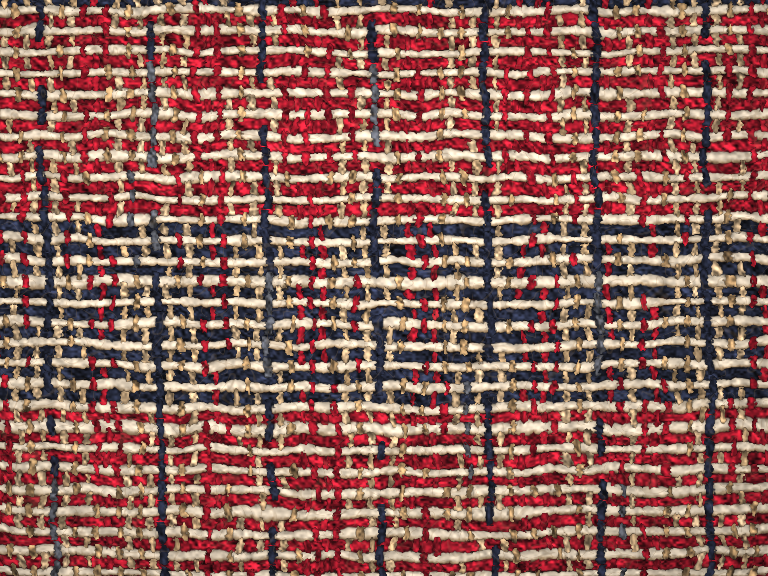
Write a WebGL 2 fragment shader that draws this texture.

```glsl
#version 300 es
precision highp float;

uniform vec2 u_resolution;
out vec4 fragColor;

const vec2 REPEATS = vec2(34.5, 27.8);   // yarn pairs across and down
const float STRIPE = 5.0;                // pairs between navy stripes
const vec3 CREAM = vec3(0.96, 0.89, 0.79);
const vec3 TAN = vec3(0.72, 0.58, 0.41);
const vec3 RED = vec3(0.62, 0.10, 0.16);
const vec3 NAVY = vec3(0.14, 0.16, 0.23);
const vec3 SLATE = vec3(0.34, 0.35, 0.38);
const vec3 GAP = vec3(0.20, 0.12, 0.11);

float hash(vec2 p) {
  vec3 q = fract(vec3(p.xyx) * 0.1031);
  q += dot(q, q.yzx + 33.33);
  return fract((q.x + q.y) * q.z);
}

float noise(vec2 p) {
  vec2 i = floor(p), f = fract(p);
  f = f * f * (3.0 - 2.0 * f);
  return mix(mix(hash(i), hash(i + vec2(1, 0)), f.x),
             mix(hash(i + vec2(0, 1)), hash(i + vec2(1, 1)), f.x), f.y);
}

// Lays a rounded yarn piece with a soft shadow; q is 1 at its sides and ends
vec3 layYarn(vec3 cloth, vec3 dye, vec2 q, float light, float edge) {
  float d = length(vec2(q.x, q.y * q.y * q.y));
  float cover = 1.0 - smoothstep(1.0 - edge, 1.0 + edge, d);
  cloth *= 0.68 + 0.32 * smoothstep(0.9, 1.5, d);
  float roundness = 0.5 + 0.52 * sqrt(max(0.0, 1.0 - d * d));
  return mix(cloth, dye * roundness * light, cover);
}

// Twisted fibres: slanted streaks broken up by fine grain
float fibres(vec2 along, float contrast) {
  float streak = noise(vec2(along.x * 5.0 + along.y * 4.0, along.y * 2.0));
  float grain = noise(along * vec2(7.0, 9.0) + 17.0);
  return 1.0 + contrast * (0.9 * streak + 1.2 * grain - 1.05);
}

vec3 weftDye(float row) {
  float v = row / REPEATS.y;
  bool navy = (v > 0.295 && v < 0.635) || v > 0.985;
  return navy ? NAVY : RED;
}

vec3 warpDye(float col, float row) {
  float place = mod(col, STRIPE);
  float change = hash(vec2(col * 1.7, floor(row / 5.0) + 51.0));
  if (place == 1.0) return change < 0.92 ? NAVY : SLATE;
  if (place > 2.5) return change < 0.75 ? RED : TAN;
  return change < 0.2 ? RED : (change > 0.94 ? SLATE : TAN);
}

// Half thickness of the cream weft, swelling into slubs between crossings
float slub(float row, float x) {
  float heavy = (row == 7.0 || row == 14.0) ? 0.13 : 0.07 * hash(vec2(row, 8.0));
  float lumps = noise(vec2(x * 1.1, row * 7.3));
  float swell = sqrt(abs(sin(3.14159 * x)));
  return (0.17 + heavy + 0.13 * lumps * lumps) * (0.62 + 0.38 * swell);
}

vec3 weave(vec2 g, float edge) {
  vec2 cell = floor(g), f = fract(g) - 0.5;
  vec2 seam = floor(g + 0.5), s = g - seam;
  vec3 cloth = GAP * (0.6 + 0.8 * noise(g * 7.0));

  // Ragged outlines of the coloured yarns
  vec2 fuzz = 0.13 * (vec2(noise(g * vec2(6.0, 4.0)), noise(g * vec2(4.0, 6.0) + 9.0)) - 0.5);
  fuzz += 0.12 * (vec2(noise(g * 11.0), noise(g * 11.0 + 23.0)) - 0.5);

  // Coloured weft between the cream rows
  float thick = 0.27 + 0.09 * noise(vec2(g.x * 1.6, seam.y * 5.0));
  float worn = 0.78 + 0.44 * noise(g * vec2(1.4, 2.0) + 60.0);
  cloth = layYarn(cloth, weftDye(seam.y), vec2((s.y + fuzz.y) / thick, 0.0),
                  worn * fibres(g, 0.95), edge);

  // Cream weft, warmer on its underside
  float half_ = slub(cell.y, g.x - 0.5);
  float side = (f.y + fuzz.y * 0.45) / half_;
  vec3 lit = mix(TAN, CREAM, smoothstep(-1.1, -0.1, side));
  cloth = layYarn(cloth, lit, vec2(side, 0.0), fibres(g * 0.8, 0.24), edge);

  // Warp ends crossing the coloured weft
  float pick = hash(seam + 3.0);
  vec3 dye = mod(seam.x, STRIPE) == 4.0 ? RED : mix(TAN, CREAM, 0.35 * pick);
  if (hash(vec2(seam.x, 91.0)) < 0.15) dye = RED;
  vec2 size = vec2(0.11 + 0.07 * pick, 0.27 + 0.1 * hash(seam + 70.0));
  if (pick > 0.18)
    cloth = layYarn(cloth, dye, (s + fuzz + vec2(0.16 * (pick - 0.6), 0.0)) / size,
                    fibres(g.yx, 0.7), edge);

  // Warp ends crossing the cream weft; navy ones run on as stripes
  pick = hash(cell + 29.0);
  bool stripe = mod(cell.x, STRIPE) == 1.0;
  size = vec2(0.10 + 0.06 * pick, 0.28 + 0.1 * hash(cell + 83.0));
  if (stripe) size = vec2(0.17, 0.5);
  if (pick > 0.2)
    cloth = layYarn(cloth, warpDye(cell.x, cell.y),
                    (f + fuzz + vec2(0.16 * (pick - 0.6), 0.0)) / size,
                    fibres(g.yx, 0.75), edge);
  return cloth;
}

void main() {
  vec2 uv = gl_FragCoord.xy / u_resolution;

  // Slight lean of the warp and sag of the weft
  vec2 cloth = uv;
  cloth.x -= (1.0 - uv.y) * mix(0.026, 0.005, uv.x);
  cloth.y += 0.048 * (1.0 - uv.y) * uv.x * (1.0 - uv.x);
  vec2 g = cloth * REPEATS + vec2(-0.2, 0.2);
  g += 0.3 * (vec2(noise(g * 0.7), noise(g * 0.7 + 40.0)) - 0.5);

  vec3 color = weave(g, 3.6 * REPEATS.y / u_resolution.y);

  // Stray hairs
  float hair = abs(noise(g * 1.9 + 2.0 * noise(g * 0.9)) - 0.5);
  color = mix(color, TAN * 0.8, 0.2 * (1.0 - smoothstep(0.01, 0.05, hair)));

  // Haze, and uneven light dimmer toward the lower corners
  color = mix(color, vec3(0.40, 0.34, 0.30), 0.05);
  vec2 away = uv - vec2(0.45, 0.6);
  color *= 1.08 - 0.45 * dot(away, away);
  fragColor = vec4(clamp(color, 0.0, 1.0), 1.0);
}
```
